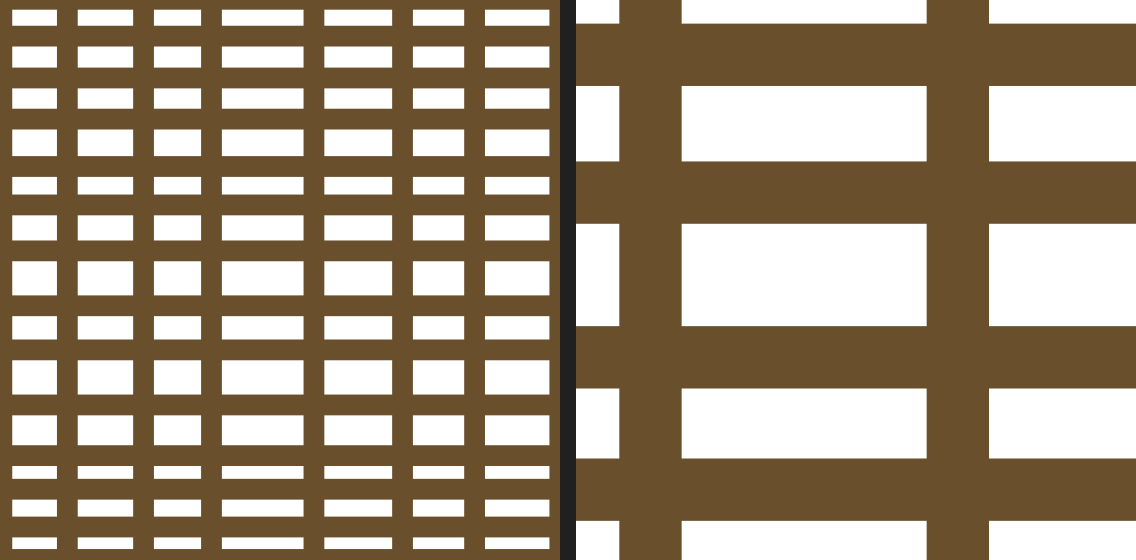
Left: the whole. Right: its middle third, enlarged.
A WebGL 2 fragment shader for this pattern:

```glsl
#version 300 es
precision highp float;
// Brown lattice of equal-width bars at uneven spacing, leaving 7 by 13 white windows.

uniform vec2 u_resolution;
out vec4 fragColor;

// The canvas spans 768 units; all bars share one width.
const float UNITS = 768.0;
const float BAR = 28.5;

// Open gaps between bars, left to right and bottom to top.
const float COLUMN_GAPS[7] = float[](61.3, 76.0, 64.7, 112.0, 93.0, 70.3, 88.4);
const float ROW_GAPS[13] = float[](16.0, 23.3, 17.6, 41.0, 47.0, 32.0, 46.8,
                                   34.5, 24.2, 36.5, 27.9, 28.9, 22.0);

// Smooth coverage of a gap that begins at start.
float gapCoverage(float x, float start, float size, float pixel) {
    float inside = 0.5 * size - abs(x - start - 0.5 * size);
    return clamp(inside / pixel + 0.5, 0.0, 1.0);
}

void main() {
    vec2 p = gl_FragCoord.xy / u_resolution * UNITS;
    vec2 pixel = UNITS / u_resolution;

    // Walk across the columns, stepping over one bar after each gap.
    float columns = 0.0;
    float start = 16.8;
    for (int i = 0; i < 7; i++) {
        columns += gapCoverage(p.x, start, COLUMN_GAPS[i], pixel.x);
        start += COLUMN_GAPS[i] + BAR;
    }

    // Walk up the rows in the same way.
    float rows = 0.0;
    start = 15.0;
    for (int i = 0; i < 13; i++) {
        rows += gapCoverage(p.y, start, ROW_GAPS[i], pixel.y);
        start += ROW_GAPS[i] + BAR;
    }

    // A window opens where a column gap crosses a row gap.
    vec3 brown = vec3(0.41, 0.31, 0.17);
    fragColor = vec4(mix(brown, vec3(1.0), columns * rows), 1.0);
}
```
